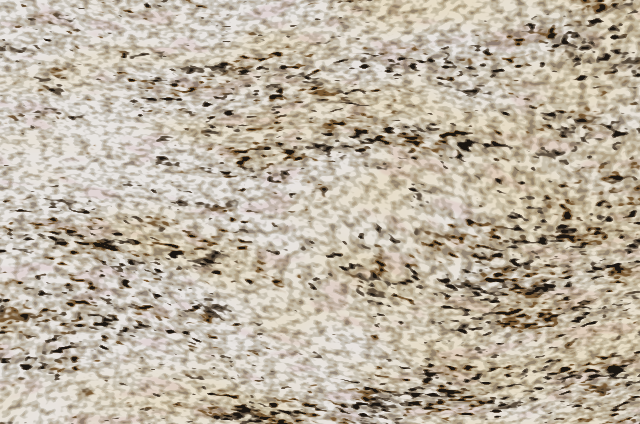
This texture is drawn by a WebGL 1 fragment shader. Its source:

```glsl
precision highp float;
// Pale granite slab: fine cream and grey grain, crossed by drifting streaks
// of dark, flattened flecks with rusty rims and a few larger black crystals.
// Every part is gradient noise, stretched along a gently bent bedding plane.

uniform vec2 u_resolution;

const vec3 PALE  = vec3(0.905, 0.888, 0.862);
const vec3 GREY  = vec3(0.785, 0.765, 0.718);
const vec3 TAN   = vec3(0.705, 0.655, 0.570);
const vec3 TAUPE = vec3(0.580, 0.530, 0.475);
const vec3 UMBER = vec3(0.360, 0.305, 0.245);
const vec3 OCHRE = vec3(0.520, 0.365, 0.175);
const vec3 BLACK = vec3(0.105, 0.085, 0.065);

float hash(vec2 cell) {
  vec3 v = fract(cell.xyx * 0.1031);
  v += dot(v, v.yzx + 33.33);
  return fract((v.x + v.y) * v.z);
}

float cornerSlope(vec2 cell, vec2 corner, vec2 local) {
  float angle = 6.2832 * hash(cell + corner);
  return dot(vec2(cos(angle), sin(angle)), local - corner);
}

// Gradient noise scaled to a spread of about one.
float noise(vec2 p, float seed) {
  p += seed * vec2(17.31, 29.77) + 100.0;
  vec2 cell = floor(p);
  vec2 local = p - cell;
  vec2 w = local * local * local * (local * (local * 6.0 - 15.0) + 10.0);
  float low = mix(cornerSlope(cell, vec2(0.0, 0.0), local),
                  cornerSlope(cell, vec2(1.0, 0.0), local), w.x);
  float high = mix(cornerSlope(cell, vec2(0.0, 1.0), local),
                   cornerSlope(cell, vec2(1.0, 1.0), local), w.x);
  return 4.6 * mix(low, high, w.y);
}

vec2 rotate(vec2 p, float angle) {
  float c = cos(angle), s = sin(angle);
  return vec2(c * p.x - s * p.y, s * p.x + c * p.y);
}

// Two octaves, the finer one slightly turned; the spread stays about one.
float layer(vec2 p, vec2 freq, float seed) {
  return 0.8 * noise(p * freq, seed)
       + 0.6 * noise(rotate(p, 0.12) * freq * 2.1, seed + 5.0);
}

// Bends the horizontal bedding so that streaks rise and dip.
vec2 bedding(vec2 p) {
  float bend = 0.03 * noise(p * vec2(1.1, 1.6), 1.0);
  return vec2(p.x, p.y - 0.05 * p.x + bend);
}

// Grain colour from light to dark.
vec3 grainColour(float tone) {
  vec3 c = mix(PALE, GREY, smoothstep(-0.95, 0.15, tone));
  c = mix(c, TAN, smoothstep(0.25, 1.15, tone));
  return mix(c, TAUPE, smoothstep(1.2, 2.0, tone));
}

// Slow drift from cool white to warm cream, with faint mauve patches.
vec3 tint(vec2 q, float across) {
  float warmth = smoothstep(-0.9, 1.5, 1.5 * across - 0.6
                                     + 0.5 * layer(q, vec2(2.5, 6.0), 2.0));
  float mauve = smoothstep(0.6, 1.8, layer(q, vec2(7.0, 18.0), 3.0));
  vec3 c = mix(vec3(1.005, 1.01, 1.03), vec3(1.0, 0.97, 0.89), warmth);
  return c * mix(vec3(1.0), vec3(0.97, 0.93, 0.94), mauve);
}

void main() {
  vec2 p = gl_FragCoord.xy / u_resolution.y;
  float across = gl_FragCoord.x / u_resolution.x;
  vec2 q = bedding(p);

  // Streaks gather the flecks; the lower right is more crowded.
  float streak = layer(q, vec2(1.8, 7.0), 4.0);
  float crowding = 0.6 * streak + 0.35 * (across - p.y);

  // Fine pale grain
  float grain = layer(q, vec2(34.0, 56.0), 6.0);
  float tone = 0.95 * grain + 0.2 * streak + 0.3 * (across - 0.5);
  vec3 colour = grainColour(tone) * tint(q, across);

  // Small flattened flecks and larger ragged crystals
  float fleck = layer(q, vec2(25.0, 60.0), 7.0) + crowding;
  float crystal = 0.86 * noise(q * vec2(8.0, 22.0), 8.0)
                + 0.5 * layer(q, vec2(28.0, 58.0), 9.0)
                + 0.25 * streak - 0.15;
  float dark = max(fleck, crystal);

  // Rust stains around the dark minerals
  float rust = smoothstep(-0.1, 1.3, layer(q, vec2(6.0, 15.0), 10.0)
                                   + 0.3 * streak);
  float stain = smoothstep(0.7, 1.7, dark) * rust;
  colour = mix(colour, mix(TAN, OCHRE, 0.4), 0.45 * stain);
  colour = mix(colour, mix(UMBER, OCHRE, 0.75 * rust),
               smoothstep(1.4, 2.05, dark));
  colour = mix(colour, BLACK, smoothstep(2.2, 2.7, dark));

  gl_FragColor = vec4(colour, 1.0);
}
```
